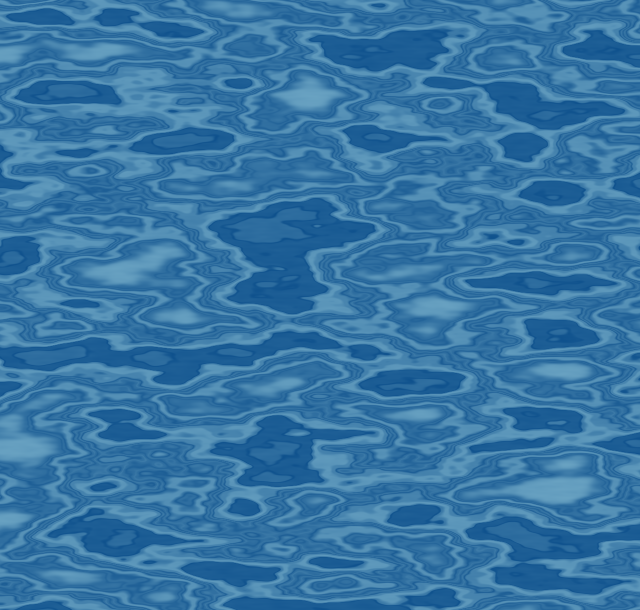
Write a Shadertoy shader that draws this texture.

```glsl
// Rippled blue water: wide, flat pools and contour bands from stretched gradient noise.

const vec3 DEEP_BLUE = vec3(0.07, 0.33, 0.56);
const vec3 PALE_BLUE = vec3(0.36, 0.59, 0.73);
const vec2 RIPPLE_FREQUENCY = vec2(4.5, 14.0);

// Random unit gradient for a lattice point
vec2 latticeGradient(vec2 cell) {
    vec3 p = fract(cell.xyx * vec3(0.1031, 0.1030, 0.0973));
    p += dot(p, p.yzx + 33.33);
    float angle = 6.28319 * fract((p.x + p.y) * p.z);
    return vec2(cos(angle), sin(angle));
}

float gradientNoise(vec2 p) {
    vec2 cell = floor(p), f = p - cell;
    vec2 blend = f * f * f * (f * (f * 6.0 - 15.0) + 10.0);
    vec2 e = vec2(1.0, 0.0);
    float a = dot(latticeGradient(cell), f);
    float b = dot(latticeGradient(cell + e.xy), f - e.xy);
    float c = dot(latticeGradient(cell + e.yx), f - e.yx);
    float d = dot(latticeGradient(cell + e.xx), f - e.xx);
    return mix(mix(a, b, blend.x), mix(c, d, blend.x), blend.y);
}

float fractalNoise(vec2 p, int octaves, float gain) {
    float sum = 0.0, amplitude = 1.0;
    for (int i = 0; i < octaves; i++) {
        sum += amplitude * gradientNoise(p);
        p = p * 2.03 + vec2(17.37, 9.61);
        amplitude *= gain;
    }
    return sum;
}

// Spread the bell-shaped noise evenly over 0..1
float equalize(float height) {
    return 1.0 / (1.0 + exp(-6.5 * height));
}

// Move a tone toward a target as the level passes from start to end
float shiftTone(float tone, float target, float start, float end, float level) {
    return mix(tone, target, smoothstep(start, end, level));
}

// Thin contour line
float contour(float level, float center, float halfWidth) {
    return 1.0 - smoothstep(0.0, halfWidth, abs(level - center));
}

// Brightness of the water at each level, 0 deep to 1 pale
float waterTone(float level) {
    // Pools with pale islands, then a bright rim fading outward
    float tone = shiftTone(0.36, 0.13, 0.040, 0.050, level);
    tone = shiftTone(tone, 0.55, 0.172, 0.190, level);
    tone = shiftTone(tone, 1.00, 0.190, 0.250, level);
    tone = shiftTone(tone, 0.70, 0.290, 0.350, level);
    tone = shiftTone(tone, 0.40, 0.390, 0.430, level);
    // Ridge, trough and pale crests
    tone = shiftTone(tone, 0.92, 0.680, 0.750, level);
    tone = shiftTone(tone, 0.40, 0.785, 0.840, level);
    tone = shiftTone(tone, 1.12, 0.910, 0.985, level);
    // Dark and pale contour lines
    tone -= 0.14 * contour(level, 0.050, 0.014);
    tone -= 0.13 * contour(level, 0.166, 0.020);
    tone -= 0.24 * contour(level, 0.440, 0.025);
    tone += 0.16 * contour(level, 0.490, 0.022);
    tone -= 0.18 * contour(level, 0.545, 0.030);
    tone += 0.12 * contour(level, 0.600, 0.025);
    tone -= 0.24 * contour(level, 0.660, 0.030);
    tone -= 0.20 * contour(level, 0.850, 0.022);
    tone -= 0.14 * contour(level, 0.895, 0.016);
    return tone;
}

vec3 waterColor(vec2 p) {
    vec2 ripple = p * RIPPLE_FREQUENCY + vec2(23.4, 41.7);
    float level = equalize(fractalNoise(ripple, 4, 0.42));
    float streaks = fractalNoise(p * vec2(22.0, 110.0) + 7.3, 2, 0.6);
    float tone = waterTone(level) + 0.08 * streaks;
    return mix(DEEP_BLUE, PALE_BLUE, tone);
}

void mainImage(out vec4 fragColor, in vec2 fragCoord) {
    // Four samples per pixel smooth the band edges
    vec3 color = vec3(0.0);
    for (int i = 0; i < 4; i++) {
        vec2 offset = vec2(i % 2, i / 2) * 0.5 - 0.25;
        color += waterColor((fragCoord + offset) / iResolution.y);
    }
    fragColor = vec4(color / 4.0, 1.0);
}
```
